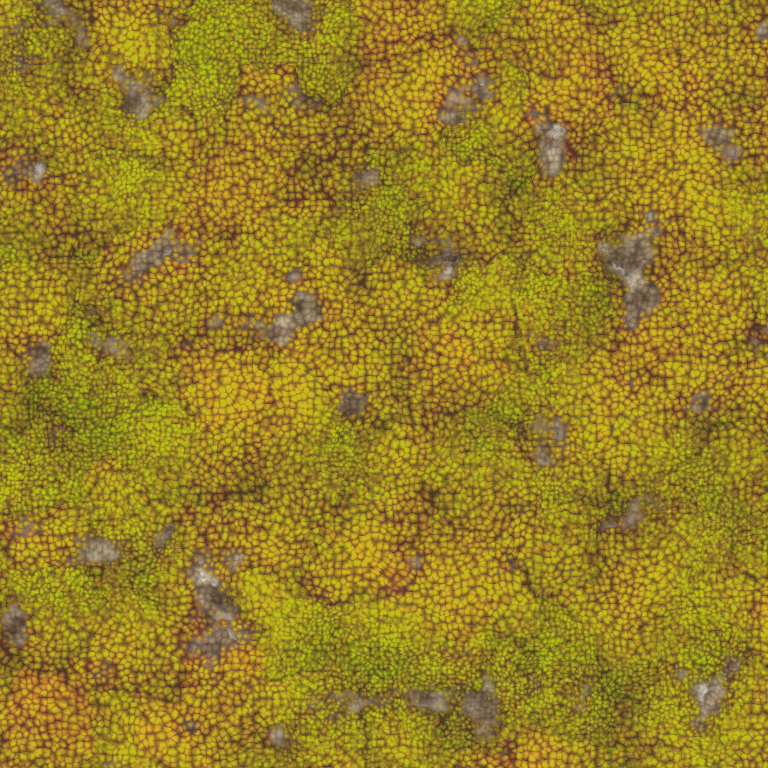
Give the GLSL for this texture, as a three.js fragment shader.

```glsl
// Golden moss over stony ground: soft cushions packed with tiny rounded buds,
// drawn as cellular domes at three scales. Gradient noise varies the hue and
// light, and opens ragged patches of brown litter and pale grey stone.
varying vec2 vUv;

const float CUSHIONS = 9.0;   // cushions across the canvas
const float BUDS = 112.0;     // coarse buds across the canvas
const float FINE_BUDS = 158.0;

const vec3 MOSS_SHADE = vec3(0.29, 0.22, 0.14);
const vec3 MOSS_MID   = vec3(0.56, 0.46, 0.15);
const vec3 MOSS_LIGHT = vec3(0.80, 0.72, 0.11);
const vec3 GREEN_SHIFT = vec3(-0.07, 0.03, -0.03);
const vec3 STONE_DARK = vec3(0.33, 0.26, 0.21);
const vec3 STONE_PALE = vec3(0.66, 0.60, 0.51);
const vec3 FLECK      = vec3(0.82, 0.80, 0.76);

vec2 hash2(vec2 p) {
  vec3 q = fract(p.xyx * vec3(0.1031, 0.1030, 0.0973));
  q += dot(q, q.yzx + 33.33);
  return fract((q.xx + q.yz) * q.zy);
}

// Dot product of a lattice corner's random unit gradient and the offset to it
float cornerSlope(vec2 corner, vec2 offset) {
  float angle = 6.2832 * hash2(corner).x;
  return dot(vec2(cos(angle), sin(angle)), offset);
}

float gradientNoise(vec2 p) {
  vec2 i = floor(p), f = fract(p), e = vec2(1.0, 0.0);
  vec2 u = f * f * f * (f * (f * 6.0 - 15.0) + 10.0);
  float low  = mix(cornerSlope(i, f), cornerSlope(i + e.xy, f - e.xy), u.x);
  float high = mix(cornerSlope(i + e.yx, f - e.yx), cornerSlope(i + e.xx, f - e.xx), u.x);
  return mix(low, high, u.y);
}

float fbm(vec2 p) {
  float sum = 0.0, amplitude = 0.5;
  for (int i = 0; i < 5; i++) {
    sum += amplitude * gradientNoise(p);
    p = mat2(1.6, 1.2, -1.2, 1.6) * p + 17.3;
    amplitude *= 0.5;
  }
  return sum;
}

// Nearest cell: xy = offset to its centre, z = gap to the next cell, w = id
vec4 cells(vec2 p) {
  vec2 base = floor(p), toCentre = vec2(0.0);
  float nearest = 8.0, second = 8.0, id = 0.0;
  for (int y = -1; y <= 1; y++) {
    for (int x = -1; x <= 1; x++) {
      vec2 cell = base + vec2(float(x), float(y));
      vec2 offset = cell + 0.1 + 0.8 * hash2(cell) - p;
      float d = length(offset);
      if (d < nearest) {
        second = nearest;
        nearest = d;
        toCentre = offset;
        id = hash2(cell + 71.0).y;
      } else {
        second = min(second, d);
      }
    }
  }
  return vec4(toCentre, second - nearest, id);
}

// Rounded bud height, darker in the creases and lit from above
float budLight(vec4 bud) {
  float dome = 1.0 - smoothstep(0.0, 0.85, length(bud.xy));
  float crease = 1.0 - smoothstep(0.0, 0.25, bud.z);
  return dome - 0.18 * crease - 0.25 * bud.y;
}

vec3 mossColor(float light, float greenness) {
  vec3 color = mix(MOSS_SHADE, MOSS_MID, smoothstep(-0.15, 0.6, light));
  color = mix(color, MOSS_LIGHT, clamp(light * 2.0 - 1.0, 0.0, 1.0));
  return color + GREEN_SHIFT * greenness;
}

vec3 stoneColor(vec2 p, float depth) {
  float grain = 0.5 + 1.9 * fbm(p * 34.0 + 5.0);
  vec3 color = mix(STONE_DARK, STONE_PALE, clamp(grain, 0.0, 1.0));
  float fleck = smoothstep(0.08, 0.22, fbm(p * 24.0 + 41.0)) * smoothstep(0.3, 0.9, depth);
  return mix(color, FLECK, 0.85 * fleck);
}

void main() {
  vec2 p = vUv + 3.0;
  vec2 warp = vec2(fbm(p * 14.0), fbm(p * 14.0 + 60.0));

  // Large forms: cushions, hue drift and broken shadows between cushions
  vec4 cushion = cells((p + 0.07 * warp) * CUSHIONS);
  float swell = 0.5 - length(cushion.xy) - 0.35 * cushion.y;
  float shadow = 1.0 - smoothstep(0.0, 0.2, cushion.z);
  shadow *= smoothstep(-0.1, 0.2, fbm(p * 11.0 + 23.0));
  float greenness = 2.2 * fbm(p * 5.0 + 9.0) + 0.7 * (cushion.w - 0.5);

  // Buds: coarse on gold cushions, finer and flatter on green ones
  vec4 coarse = cells(p * BUDS + 1.5 * warp);
  vec4 fine = cells(p * FINE_BUDS + 2.0 * warp);
  float fineness = smoothstep(-0.1, 0.5, greenness);
  float bud = mix(budLight(coarse), budLight(fine), 0.75 * fineness) - 0.42;
  float budTone = coarse.w - 0.5;

  // Bare ground, ragged where single buds overlap it
  float bare = fbm(p * vec2(9.0, 10.5) + 31.0) + 0.05 * shadow - 0.07 * bud;
  float litter = smoothstep(0.02, 0.2, bare);
  float stone = smoothstep(0.16, 0.25, bare);

  float light = 0.57 + 0.62 * bud + 0.24 * budTone + 0.22 * swell;
  light += 0.45 * fbm(p * 7.0 + 13.0) + 0.3 * gradientNoise(p * 190.0);
  light -= 0.25 * shadow + 0.2 * litter;

  vec3 moss = mossColor(light, greenness + 0.9 * budTone - 0.4 * litter);
  vec3 ground = stoneColor(p, smoothstep(0.16, 0.34, bare)) * (1.0 + 0.3 * bud);
  gl_FragColor = vec4(mix(moss, ground, 0.9 * stone), 1.0);
}
```
